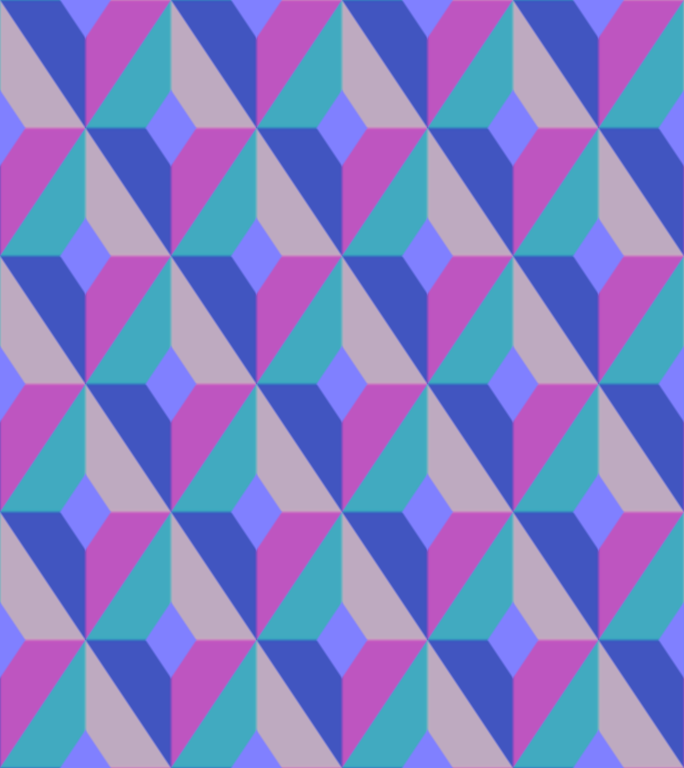
This texture map is drawn by a WebGL 2 fragment shader. Its source:

```glsl
#version 300 es
precision highp float;

uniform vec2 u_resolution;
out vec4 fragColor;

const vec2 REPEATS = vec2(4.0, 3.0);
const vec3 FLAT_COLOR = vec3(0.5, 0.5, 1.0);
const float FACET_BLUE = 0.752;
const vec2 FACET_TILT = vec2(0.245, 0.165);
const float CAP_RATIO = 0.297;      // flat cap size relative to its stud
const float RIDGE_SOFTNESS = 0.0034; // softness values are in canvas widths
const float EDGE_SOFTNESS = 0.0022;
const float RIDGE_GAIN = 0.14;
const float VALLEY_LIFT = 0.05;

// Offset from the nearest point of a unit lattice
vec2 latticeOffset(vec2 p, vec2 origin) {
    return fract(p - origin + 0.5) - 0.5;
}

float diamondNorm(vec2 d) {
    return abs(d.x) + abs(d.y);
}

vec2 softSign(vec2 d, vec2 width) {
    return smoothstep(-width, width, d) * 2.0 - 1.0;
}

// Four tilted facets around a flat diamond cap
vec3 studColor(vec2 d, vec2 ridgeWidth, float edgeWidth) {
    vec2 ridge = exp(-d * d / (ridgeWidth * ridgeWidth));
    // The slope along a ridge is slightly steeper than on its facets
    vec2 tilt = FACET_TILT * (1.0 + RIDGE_GAIN * ridge.yx);
    vec3 facet = vec3(0.5 + softSign(d, ridgeWidth) * tilt, FACET_BLUE);

    float capDistance = diamondNorm(d) - 0.5 * CAP_RATIO;
    float cap = 1.0 - smoothstep(-edgeWidth, edgeWidth, capDistance);
    return mix(facet, FLAT_COLOR, cap);
}

void main() {
    vec2 uv = gl_FragCoord.xy / u_resolution;
    vec2 p = uv * REPEATS;

    // Convert softness to repeat units, never below one pixel
    vec2 repeatsPerWidth = REPEATS * vec2(1.0, u_resolution.x / u_resolution.y);
    float pixel = 1.0 / u_resolution.x;
    vec2 ridgeWidth = max(RIDGE_SOFTNESS, pixel) * repeatsPerWidth;
    float edgeWidth = max(EDGE_SOFTNESS, pixel) * length(repeatsPerWidth);

    // Two interleaved lattices of diamond studs fill the plane
    vec2 evenOffset = latticeOffset(p, vec2(0.5, 0.0));
    vec2 oddOffset = latticeOffset(p, vec2(0.0, 0.5));
    vec3 evenStud = studColor(evenOffset, ridgeWidth, edgeWidth);
    vec3 oddStud = studColor(oddOffset, ridgeWidth, edgeWidth);

    float border = diamondNorm(evenOffset) - 0.5;
    vec3 color = mix(evenStud, oddStud, smoothstep(-edgeWidth, edgeWidth, border));

    // Valleys between studs flatten a little
    float valley = 1.0 - smoothstep(0.0, edgeWidth, abs(border));
    color.b += VALLEY_LIFT * valley;

    fragColor = vec4(color, 1.0);
}
```
